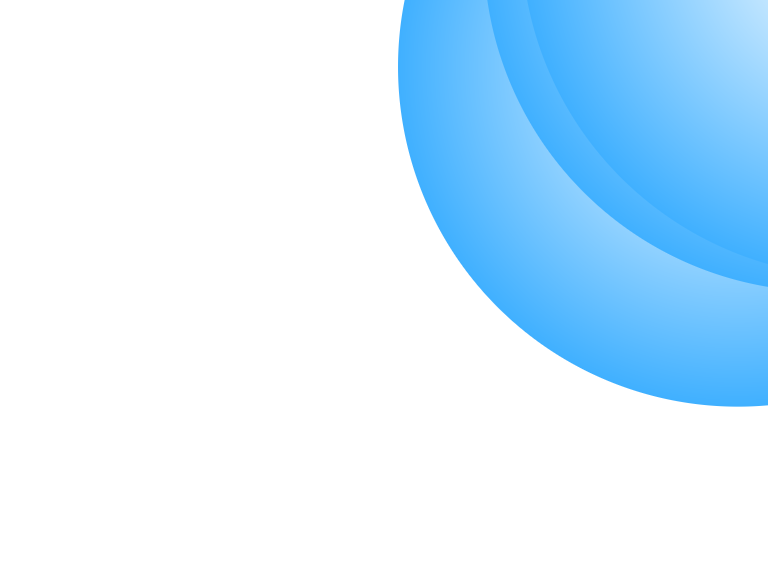
This background is drawn by a WebGL 2 fragment shader. Its source:

```glsl
#version 300 es
precision highp float;

uniform vec2 u_resolution;
out vec4 outColor;

// Paints a disc whose radial gradient runs from white to sky blue.
vec3 paintDisc(vec3 base, vec2 p, vec2 center, float radius) {
    const vec3 skyBlue = vec3(0.25, 0.69, 1.0);
    float dist = length(p - center);
    vec3 fill = mix(vec3(1.0), skyBlue, clamp(dist / radius, 0.0, 1.0));
    float coverage = clamp(0.5 - (dist - radius) * u_resolution.y, 0.0, 1.0);
    return mix(base, fill, coverage);
}

void main() {
    // Units of canvas height, origin at the lower left
    vec2 p = gl_FragCoord.xy / u_resolution.y;
    p.x += 0.5 * (4.0 / 3.0 - u_resolution.x / u_resolution.y);

    // Three equal discs stacked toward the upper right corner
    vec3 color = vec3(1.0);
    color = paintDisc(color, p, vec2(1.281, 0.884), 0.590);
    color = paintDisc(color, p, vec2(1.430, 1.084), 0.590);
    color = paintDisc(color, p, vec2(1.495, 1.109), 0.590);

    outColor = vec4(color, 1.0);
}
```
